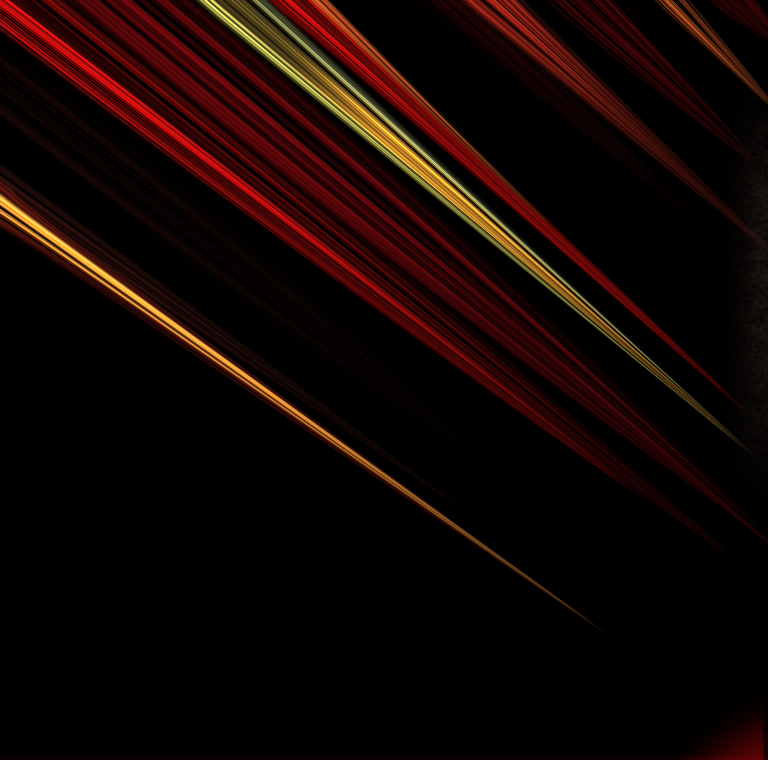
Give the GLSL for this background, as a Shadertoy shader.

```glsl
vec2 gradientAt(vec2 cell) {
    float angle = 6.2832 * fract(sin(dot(cell, vec2(127.1, 311.7))) * 43758.5);
    return vec2(cos(angle), sin(angle));
}

float gradientNoise(vec2 p) {
    vec2 i = floor(p), f = fract(p);
    vec2 u = f * f * (3.0 - 2.0 * f);
    vec2 e = vec2(0.0, 1.0);
    float low = mix(dot(gradientAt(i), f), dot(gradientAt(i + e.yx), f - e.yx), u.x);
    float high = mix(dot(gradientAt(i + e), f - e), dot(gradientAt(i + 1.0), f - 1.0), u.x);
    return mix(low, high, u.y);
}

// Beam coordinates: x along the axis, y across it (-1 to 1), z half width
vec3 beamSpace(vec2 p, vec2 start, vec2 end, float width, float taper) {
    vec2 axis = end - start, offset = p - start;
    float along = dot(offset, axis) / dot(axis, axis);
    float across = (axis.x * offset.y - axis.y * offset.x) / length(axis);
    float halfWidth = width * (1.0 - pow(clamp(along, 0.0, 1.0), taper)) + 0.0011;
    return vec3(along, across / halfWidth, halfWidth);
}

// Noise strands that fade out when they become finer than the canvas can show
float strandLayer(vec3 beam, float frequency, float seed) {
    float visible = smoothstep(0.5, 1.6, beam.z * iResolution.y / frequency);
    return visible * gradientNoise(vec2(beam.y * frequency, seed + beam.x * 0.8));
}

float streaks(vec3 beam, float density, float contrast, float seed) {
    float strands = strandLayer(beam, density, seed)
                  + strandLayer(beam, density * 2.7, seed + 17.3);
    float envelope = 1.0 - smoothstep(0.55, 1.1, abs(beam.y));
    float fade = (1.0 - 0.8 * pow(clamp(beam.x, 0.0, 1.0), 2.0))
               * (1.0 - smoothstep(0.9, 1.0, beam.x));
    return max(0.0, 0.7 + contrast * strands) * envelope * fade;
}

vec3 addBeam(vec3 base, vec3 beam, vec3 color, float density, float contrast, float seed) {
    return max(base, color * streaks(beam, density, contrast, seed));
}

// Pale rims around a gold centre that starts out olive
vec3 yellowTint(vec3 beam) {
    vec3 olive = vec3(0.34, 0.28, 0.11);
    vec3 gold = vec3(0.92, 0.62, 0.18);
    vec3 pale = vec3(1.45, 1.40, 0.62);
    vec3 silver = vec3(0.72, 0.74, 0.44);
    vec3 rim = mix(pale, silver, smoothstep(-0.2, 0.3, beam.y));
    vec3 centre = mix(olive, gold, smoothstep(0.08, 0.32, beam.x));
    return mix(centre, rim, smoothstep(0.45, 0.65, abs(beam.y)));
}

// Warm grain along the right border
vec3 borderGrain(vec2 p) {
    float region = smoothstep(0.94, 1.0, p.x)
                 * smoothstep(0.30, 0.55, p.y) * (1.0 - smoothstep(0.72, 0.92, p.y));
    float grain = 0.7 + 0.7 * gradientNoise(p * 190.0) + 0.6 * gradientNoise(p * 45.0);
    return vec3(0.10, 0.075, 0.06) * region * grain;
}

// Red wedge in the lower right corner
vec3 cornerGlow(vec2 p) {
    float wedge = smoothstep(0.0, 0.13, p.x - 0.86 - 1.1 * p.y);
    float height = 1.0 - smoothstep(0.0, 0.105, p.y);
    float border = 1.0 - 0.7 * smoothstep(0.992, 0.996, p.x);
    return vec3(0.32, 0.01, 0.01) * wedge * height * border;
}

void mainImage(out vec4 fragColor, in vec2 fragCoord) {
    vec2 p = fragCoord / iResolution.xy;
    vec3 red = vec3(0.80, 0.055, 0.05);
    vec3 wine = vec3(0.30, 0.022, 0.03);
    vec3 rust = vec3(0.40, 0.09, 0.055);
    vec3 orange = vec3(0.90, 0.38, 0.15);
    vec3 amber = vec3(1.20, 0.72, 0.25);
    vec3 color = vec3(0.003, 0.0, 0.0);

    // Faint background beams
    vec3 beam = beamSpace(p, vec2(0.0, 0.888), vec2(0.65, 0.38), 0.045, 2.0);
    color = addBeam(color, beam, vec3(0.055, 0.016, 0.01), 5.0, 1.2, 1.4);
    beam = beamSpace(p, vec2(0.58, 1.0), vec2(0.92, 0.70), 0.025, 1.5);
    color = addBeam(color, beam, wine * 0.3, 5.0, 1.5, 2.6);
    beam = beamSpace(p, vec2(0.76, 1.0), vec2(1.0, 0.77), 0.035, 1.2);
    color = addBeam(color, beam, wine * 0.7, 4.0, 1.4, 3.7);

    // Dark red band and the thin strand that prolongs it
    beam = beamSpace(p, vec2(0.165, 1.0), vec2(1.02, 0.275), 0.056, 2.0);
    color = addBeam(color, beam, wine, 5.0, 1.3, 4.3);
    beam = beamSpace(p, vec2(0.18, 0.99), vec2(1.06, 0.235), 0.009, 2.0);
    color = addBeam(color, beam, wine * 1.9 * smoothstep(0.5, 0.8, p.x), 3.0, 0.8, 4.8);

    // Red band: broad dim part, then the bright lower part
    beam = beamSpace(p, vec2(0.02, 1.02), vec2(0.99, 0.237), 0.036, 1.7);
    color = addBeam(color, beam, red * 0.45, 5.0, 1.3, 5.6);
    beam = beamSpace(p, vec2(0.0, 0.988), vec2(0.86, 0.327), 0.022, 2.0);
    color = addBeam(color, beam, red, 4.0, 1.0, 5.2);

    // Red bands on the right
    beam = beamSpace(p, vec2(0.388, 1.0), vec2(0.99, 0.441), 0.027, 0.7);
    color = addBeam(color, beam, red * 1.15, 4.0, 1.0, 6.4);
    beam = beamSpace(p, vec2(0.638, 1.0), vec2(1.02, 0.655), 0.032, 0.9);
    color = addBeam(color, beam, rust, 5.0, 1.5, 7.5);

    // Orange strands on the right
    beam = beamSpace(p, vec2(0.416, 1.0), vec2(0.73, 0.69), 0.009, 1.0);
    color = addBeam(color, beam, orange, 2.5, 1.2, 8.2);
    beam = beamSpace(p, vec2(0.957, 1.0), vec2(1.04, 0.92), 0.025, 1.0);
    color = addBeam(color, beam, wine * 0.5, 6.0, 1.5, 9.3);
    beam = beamSpace(p, vec2(0.876, 1.0), vec2(1.03, 0.835), 0.017, 1.0);
    color = addBeam(color, beam, orange * 0.65, 4.0, 1.5, 10.6);

    // Yellow beam
    beam = beamSpace(p, vec2(0.302, 1.0), vec2(0.996, 0.388), 0.031, 1.0);
    color = addBeam(color, beam, yellowTint(beam), 4.0, 1.4, 11.4);

    // Amber beam with a brown halo
    beam = beamSpace(p, vec2(0.0, 0.763), vec2(0.63, 0.31), 0.018, 1.0);
    color = addBeam(color, beam, vec3(0.17, 0.055, 0.04), 4.0, 1.3, 12.7);
    beam = beamSpace(p, vec2(0.0, 0.728), vec2(0.807, 0.154), 0.029, 0.5);
    color = addBeam(color, beam, rust * 1.2, 4.0, 1.4, 13.5);
    beam = beamSpace(p, vec2(0.0, 0.732), vec2(0.807, 0.154), 0.0125, 0.6);
    color = addBeam(color, beam, amber, 2.5, 0.9, 14.4);

    color += borderGrain(p) + cornerGlow(p);
    color += vec3(0.05, 0.0, 0.01) * (1.0 - smoothstep(0.003, 0.007, p.y));
    fragColor = vec4(clamp(color, 0.0, 1.0), 1.0);
}
```
